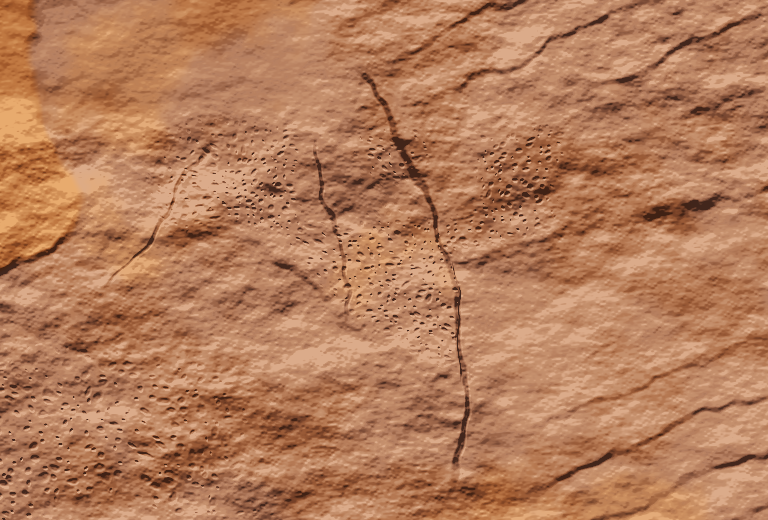
Reproduce this texture procedurally as a WebGL 1 fragment shader.

```glsl
precision highp float;
// Weathered sandstone cliff: a raised pitted band, cracks, a left bulge and
// slanting ledges. A height field is built from noise, steps and pits, lit
// from above by a finite difference, then mapped through a colour ramp.
uniform vec2 u_resolution;

const vec3 CREVICE = vec3(0.25, 0.13, 0.08);
const vec3 UMBER   = vec3(0.46, 0.25, 0.15);
const vec3 RUST    = vec3(0.60, 0.35, 0.21);
const vec3 CLAY    = vec3(0.71, 0.47, 0.32);
const vec3 SAND    = vec3(0.77, 0.56, 0.42);
const vec3 PALE    = vec3(0.86, 0.67, 0.54);
const vec3 GREY_TINT  = vec3(1.03, 1.15, 1.38);
const vec3 OCHRE_TINT = vec3(1.06, 1.00, 0.80);
const vec2 LIGHT_DIR = vec2(-0.35, 0.94);
const float LIGHT_STEP = 0.0035;
const float RELIEF = 0.072;
const float BASE_TONE = 0.66;
const float LEDGE_HEIGHT = 0.11;
const float STRATA_COUNT = 8.5;
const float STRATA_SLOPE = 0.42;

float hash(vec2 p) {
  return fract(sin(dot(p, vec2(127.1, 311.7))) * 43758.5453);
}

float noise(vec2 p) {
  vec2 i = floor(p), f = fract(p);
  f = f * f * (3.0 - 2.0 * f);
  return mix(mix(hash(i), hash(i + vec2(1.0, 0.0)), f.x),
             mix(hash(i + vec2(0.0, 1.0)), hash(i + 1.0), f.x), f.y);
}

float fbm(vec2 p) {
  float sum = 0.0, amp = 0.5;
  for (int i = 0; i < 6; i++) {
    sum += amp * noise(p);
    p = mat2(1.66, 1.12, -1.12, 1.66) * p + 7.3;
    amp *= 0.5;
  }
  return sum;
}

float falling(float a, float b, float x) { return 1.0 - smoothstep(a, b, x); }

// Jittered oval hollows, 1 at the centre of a pit
float pits(vec2 p, float scale) {
  p *= vec2(0.8, 1.15) * scale;
  vec2 cell = floor(p);
  float depth = 0.0;
  for (int j = -1; j <= 1; j++) {
    for (int i = -1; i <= 1; i++) {
      vec2 id = cell + vec2(float(i), float(j));
      vec2 centre = id + 0.15 + 0.7 * vec2(hash(id), hash(id + 31.7));
      float radius = mix(0.12, 0.46, pow(hash(id + 63.1), 1.6));
      depth = max(depth, falling(radius * 0.35, radius, length(p - centre)));
    }
  }
  return depth;
}

vec2 warp(vec2 p) {
  vec2 w = vec2(noise(p * 9.0), noise(p * 9.0 + 40.0)) - 0.5;
  vec2 fine = vec2(noise(p * 34.0), noise(p * 34.0 + 80.0)) - 0.5;
  return p + 0.038 * w + 0.014 * fine;
}

float mainCrackX(float y) { return 0.89 - 0.52 * (y - 0.28) * (y - 0.28); }

// Lower rim of the raised band, offset across the main crack
float bandRim(vec2 p) {
  float left = 0.54 - 0.26 * smoothstep(0.4, 0.88, p.x);
  float right = 0.50 + 0.14 * smoothstep(0.87, 1.48, p.x);
  float x = mainCrackX(p.y);
  return mix(left, right, smoothstep(x - 0.01, x + 0.01, p.x));
}

float bulgeRim(float y) {
  float k = (y - 0.64) / 0.10;
  return 0.065 + 0.10 * exp(-k * k) - 0.12 * falling(0.42, 0.56, y);
}

float crack(float offset, float y, float low, float high, float width) {
  float span = smoothstep(low, low + 0.06, y) * falling(high - 0.06, high, y);
  return span * falling(width * 0.25, width, abs(offset));
}

float cracks(vec2 p) {
  float width = 0.006 + 0.006 * noise(p * 14.0) + 0.004 * smoothstep(0.6, 0.75, p.y);
  float c = crack(p.x - mainCrackX(p.y), p.y, 0.06, 0.90, width);
  c = max(c, 0.8 * crack(p.x - 0.615 - 0.16 * (0.71 - p.y), p.y, 0.38, 0.74, 0.006));
  return max(c, 0.6 * crack(p.x - 0.39 + 0.6 * (0.72 - p.y), p.y, 0.42, 0.75, 0.007));
}

float pitField(vec2 p, vec2 q) {
  float band = smoothstep(0.0, 0.06, q.y - bandRim(q)) * falling(0.68, 0.80, q.y)
             * smoothstep(0.25, 0.4, q.x) * falling(1.0, 1.25, q.x);
  float lowerLeft = falling(0.3, 0.6, q.x) * falling(0.18, 0.40, q.y);
  float cluster = smoothstep(0.3, 0.62, noise(p * 8.0 + 5.0));
  return cluster * max(band * pits(q, 58.0), lowerLeft * pits(q, 40.0));
}

float height(vec2 p) {
  vec2 q = warp(p);
  float rim = q.y - bandRim(q);
  float calm = falling(0.55, 0.72, q.x) * smoothstep(0.72, 0.82, q.y);
  float slab = smoothstep(0.88, 0.98, q.x) * falling(-0.06, 0.0, rim);
  float h = fbm(p * vec2(5.0, 7.0)) * (1.0 - 0.5 * calm - 0.3 * slab);
  h += LEDGE_HEIGHT * smoothstep(-0.016, 0.016, rim) * smoothstep(0.1, 0.3, q.x);
  h += 0.13 * falling(-0.018, 0.018, q.x - bulgeRim(q.y));
  // Slanting ledges: sharp undersides, long sunlit tops
  float f = fract((q.y - STRATA_SLOPE * q.x + 0.05 * noise(p * 4.0)) * STRATA_COUNT);
  float corner = smoothstep(0.9, 1.15, q.x) * falling(0.20, 0.42, q.y);
  float crown = smoothstep(0.68, 0.9, q.x) * smoothstep(0.76, 0.86, q.y);
  h += 0.10 * (smoothstep(0.0, 0.15, f) - f) * max(corner, 0.75 * crown) * (0.4 + noise(p * 7.0));
  return h - 0.035 * pitField(p, q) - 0.03 * cracks(q);
}

vec3 ramp(float t) {
  vec3 c = mix(CREVICE, UMBER, smoothstep(0.0, 0.2, t));
  c = mix(c, RUST, smoothstep(0.2, 0.4, t));
  c = mix(c, CLAY, smoothstep(0.4, 0.6, t));
  c = mix(c, SAND, smoothstep(0.6, 0.8, t));
  return mix(c, PALE, smoothstep(0.8, 1.0, t));
}

void main() {
  vec2 p = gl_FragCoord.xy / u_resolution.y;
  vec2 q = warp(p);
  float slope = (height(p) - height(p + LIGHT_DIR * LIGHT_STEP)) / LIGHT_STEP;

  // Broad staining and region brightness
  float stain = fbm(p * 3.0 + 20.0);
  float calm = falling(0.5, 0.72, q.x) * smoothstep(0.70, 0.82, q.y);
  float rightSide = smoothstep(0.75, 1.1, q.x);
  float lowerLeft = falling(0.7, 0.9, q.x) * falling(0.35, 0.55, q.y);
  float bulge = falling(-0.01, 0.01, q.x - bulgeRim(q.y));
  float tone = BASE_TONE + RELIEF * slope + 0.45 * (stain - 0.5);
  tone += 0.07 * rightSide - 0.07 * lowerLeft - 0.07 * calm + 0.05 * bulge;
  tone -= 0.20 * pitField(p, q) + 0.48 * cracks(q);

  // Grey varnish in shade, ochre on the bulge and in scattered patches
  tone = clamp(tone, 0.0, 1.0);
  float grey = smoothstep(0.42, 0.6, fbm(p * 5.0 + 60.0) + 0.12 * calm);
  float ochre = max(bulge, 0.6 * smoothstep(0.58, 0.72, fbm(p * 4.0 + 90.0)));
  vec3 rock = ramp(tone);
  rock *= mix(vec3(1.0), GREY_TINT, grey * (1.0 - bulge) * falling(0.35, 0.85, tone));
  rock *= mix(vec3(1.0), OCHRE_TINT, ochre);
  gl_FragColor = vec4(rock, 1.0);
}
```
